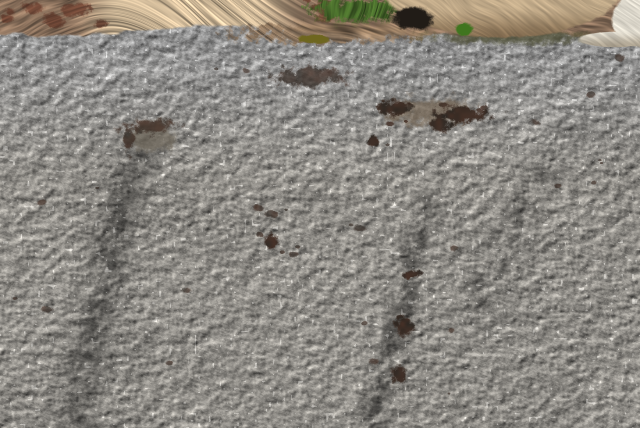
Reproduce this texture procedurally as a Shadertoy shader.

```glsl
// Weathered grey rock slope with dark seep streaks, below a rim of straw, grass and pale fur.

float hash(vec2 p) {
    vec3 q = fract(p.xyx * 0.1031);
    q += dot(q, q.yzx + 33.33);
    return fract((q.x + q.y) * q.z);
}

float noise(vec2 p) {
    vec2 i = floor(p), f = fract(p);
    f = f * f * (3.0 - 2.0 * f);
    return mix(mix(hash(i), hash(i + vec2(1, 0)), f.x),
               mix(hash(i + vec2(0, 1)), hash(i + vec2(1, 1)), f.x), f.y);
}

float fbm(vec2 p) {
    float sum = 0.0, amp = 0.5;
    for (int i = 0; i < 4; i++) {
        sum += amp * noise(p);
        p = mat2(1.6, 1.2, -1.2, 1.6) * p + 7.3;
        amp *= 0.55;
    }
    return sum;
}

// Soft ellipse at e.xy with radii e.zw and a broken outline
float blob(vec2 p, vec4 e, float ragged, float soft) {
    float d = length((p - e.xy) / e.zw) - 1.0 + ragged * (fbm(p * 65.0) - 0.5);
    return 1.0 - smoothstep(-soft, soft, d);
}

// Loose cluster of specks inside the box area.xy +- area.zw
float scatter(vec2 p, vec4 area, float size, int count) {
    float mask = 0.0;
    for (int i = 0; i < count; i++) {
        vec2 k = vec2(float(i), 90.0 * area.x);
        vec2 c = area.xy + area.zw * (2.0 * vec2(hash(k + 3.1), hash(k + 17.7)) - 1.0);
        float r = size * mix(0.4, 1.2, hash(k + 41.3));
        mask = max(mask, blob(p, vec4(c, 1.4 * r, 0.9 * r), 1.6, 0.35));
    }
    return mask;
}

// Seep along x = a + b*y + c*y*y, fading at both ends
float streak(vec2 p, vec3 curve, float width, float low, float high) {
    float x = curve.x + p.y * (curve.y + p.y * curve.z);
    float d = (p.x - x + 0.05 * (fbm(p * 14.0) - 0.5)) / width;
    return exp(-d * d) * smoothstep(low - 0.06, low + 0.06, p.y)
        * (1.0 - smoothstep(high - 0.05, high + 0.03, p.y));
}

// Thin wavering fibres along a tilted direction
float strands(vec2 p, float tilt) {
    float c = cos(tilt), s = sin(tilt);
    vec2 q = mat2(c, -s, s, c) * p;
    q.y += 0.025 * noise(q * 14.0);
    return 0.6 * noise(q * vec2(18, 190)) + 0.4 * noise(q * vec2(30, 330) + 9.0);
}

vec3 rock(vec2 p) {
    vec2 grain = p * vec2(48, 66);
    float relief = fbm(grain) - fbm(grain + vec2(-0.25, 0.4));
    float tone = 0.49 + 0.03 * smoothstep(0.3, 0.9, p.y) + 0.09 * fbm(p * vec2(4, 6))
        + 0.62 * relief + 0.12 * (noise(p * 165.0) - 0.5);
    vec3 col = tone * mix(vec3(1.02, 1.0, 0.96), vec3(1), smoothstep(0.55, 0.95, p.y));
    // Pitted seeps
    float pits = smoothstep(0.35, 0.65, fbm(p * 42.0 + 5.0));
    col *= 1.0 - streak(p, vec3(0.18, 0.14, 0.15), 0.042, -0.1, 0.68) * (0.18 + 0.24 * pits);
    col *= 1.0 - streak(p, vec3(0.875, 0.26, -0.04), 0.03, -0.1, 0.55) * (0.06 + 0.34 * pits);
    col *= 1.0 - streak(p, vec3(1.188, -0.387, 0.85), 0.055, 0.24, 0.72) * (0.04 + 0.24 * pits);
    // Pale wash and mineral glints
    col += 0.07 * blob(p, vec4(0.72, 0.82, 0.09, 0.05), 1.5, 0.6);
    col += 0.04 * blob(p, vec4(0.35, 0.84, 0.28, 0.03), 1.2, 0.7);
    return col + 0.2 * smoothstep(0.84, 0.97, noise(p * 120.0 + 31.0));
}

vec3 addDebris(vec3 col, vec2 p) {
    // Earthy floors of the hollow and the dirt patch
    col = mix(col, vec3(0.43, 0.4, 0.35), 0.7 * blob(p, vec4(0.355, 0.682, 0.058, 0.036), 1.0, 0.3));
    col = mix(col, vec3(0.46, 0.4, 0.33), 0.7 * blob(p, vec4(1.01, 0.738, 0.095, 0.03), 1.5, 0.4));
    // Dark clods and shaded lips
    vec4 clods[11] = vec4[11](
        vec4(0.352, 0.704, 0.06, 0.016), vec4(0.303, 0.675, 0.012, 0.034),
        vec4(0.725, 0.82, 0.075, 0.024), vec4(0.92, 0.749, 0.038, 0.015),
        vec4(1.085, 0.732, 0.066, 0.017), vec4(1.035, 0.71, 0.028, 0.015),
        vec4(0.945, 0.238, 0.019, 0.022), vec4(0.635, 0.438, 0.016, 0.018),
        vec4(0.967, 0.36, 0.024, 0.011), vec4(0.873, 0.671, 0.012, 0.01),
        vec4(0.935, 0.125, 0.02, 0.017));
    float dark = 0.0;
    for (int i = 0; i < 11; i++)
        dark = max(dark, (i < 3 ? 0.75 : 0.95) * blob(p, clods[i], 1.7, 0.3));
    dark = max(dark, 0.8 * scatter(p, vec4(1.01, 0.73, 0.13, 0.03), 0.007, 9));
    dark = max(dark, 0.7 * scatter(p, vec4(0.64, 0.46, 0.06, 0.06), 0.008, 10));
    dark = max(dark, 0.65 * scatter(p, vec4(0.75, 0.45, 0.75, 0.45), 0.007, 24));
    vec3 soil = mix(vec3(0.16, 0.14, 0.12), vec3(0.27, 0.18, 0.14), noise(p * 70.0));
    return mix(col, soil, dark);
}

vec3 addRim(vec3 col, vec2 p) {
    // Litter, pale straw, leaves and grass
    float bump = (p.x - 0.53) / 0.2;
    float edge = 0.918 + 0.022 * exp(-bump * bump) + 0.018 * (fbm(p * 26.0) - 0.5);
    float fibre = strands(p, mix(0.35, -0.25, smoothstep(0.2, 0.75, p.x)));
    float pale = smoothstep(0.16, 0.28, p.x) * (1.0 - smoothstep(0.58, 0.75, p.x));
    vec3 litter = mix(vec3(0.54, 0.44, 0.36), vec3(0.83, 0.74, 0.61), pale) * (0.55 + 0.85 * fibre);
    float leaves = max(scatter(p, vec4(0.1, 0.965, 0.14, 0.035), 0.018, 9),
                       scatter(p, vec4(0.75, 0.98, 0.09, 0.025), 0.016, 7));
    litter = mix(litter, vec3(0.4, 0.24, 0.18) * (0.7 + 0.6 * fibre), 0.85 * leaves);
    litter = mix(litter, vec3(0.27, 0.4, 0.16) * (0.5 + strands(p, 1.2)), blob(p, vec4(0.83, 0.975, 0.09, 0.03), 1.6, 0.3));
    col = mix(col, litter, smoothstep(-0.004, 0.004, p.y - edge));
    col = mix(col, vec3(0.56, 0.46, 0.36) * (0.45 + fibre), 0.9 * blob(p, vec4(0.78, 0.923, 0.21, 0.023), 1.3, 0.25));
    col = mix(col, vec3(0.43, 0.4, 0.12), blob(p, vec4(0.74, 0.909, 0.035, 0.01), 0.8, 0.2));
    // Contact shade, fur, dark patch, leaf and white paw
    col = mix(col, vec3(0.3, 0.3, 0.2), 0.75 * blob(p, vec4(1.22, 0.913, 0.19, 0.014), 1.5, 0.5));
    float hair = 0.85 + 0.3 * strands(p, -0.6);
    vec3 fur = mix(vec3(0.52, 0.43, 0.32), vec3(0.76, 0.67, 0.54), smoothstep(0.91, 0.99, p.y));
    col = mix(col, fur * hair, blob(p, vec4(1.18, 1.04, 0.285, 0.128), 0.06, 0.025));
    col = mix(col, vec3(0.13, 0.11, 0.09), blob(p, vec4(0.97, 0.957, 0.047, 0.025), 0.7, 0.2));
    col = mix(col, vec3(0.25, 0.46, 0.12), blob(p, vec4(1.088, 0.932, 0.018, 0.014), 0.8, 0.2));
    float paw = max(blob(p, vec4(1.445, 0.908, 0.088, 0.018), 0.1, 0.08),
                    blob(p, vec4(1.51, 0.955, 0.075, 0.065), 0.1, 0.05));
    return mix(col, mix(vec3(0.66, 0.62, 0.55), vec3(0.89, 0.87, 0.82), smoothstep(0.89, 0.93, p.y)) * hair, paw);
}

void mainImage(out vec4 fragColor, in vec2 fragCoord) {
    vec2 p = fragCoord / iResolution.xy * vec2(1.5, 1);
    fragColor = vec4(clamp(addRim(addDebris(rock(p), p), p), 0.0, 1.0), 1);
}
```
